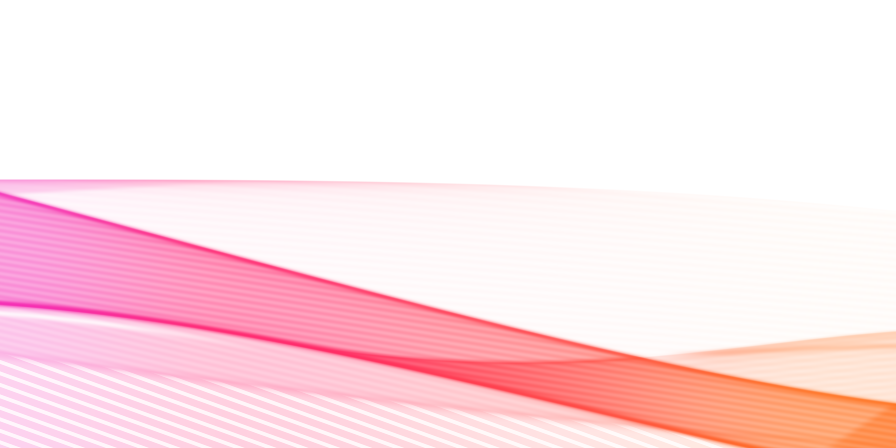
Write a Shadertoy shader that draws this background.

```glsl
// Boundary curves: height as a function of horizontal position
float veilTop(float x) { return 0.599 - 0.07 * x * x * x; }
float ribbonTop(float x) { return 0.570 - 0.54 * x + 0.069 * pow(x, 4.0); }
float ribbonBottom(float x) { return 0.320 + x * (-0.14 + x * (-0.50 + 0.25 * x)); }
float foldCurve(float x) { return 0.320 + x * (-0.072 + x * (-1.28 + x * (2.40 - 1.108 * x))); }
float lowerCurve(float x) { return 0.208 - 0.25 * x + 0.05 * x * x * x; }

// Smooth coverage of the area under a curve
float below(float y, float curve, float soft) {
    return 1.0 - smoothstep(-soft, soft, y - curve);
}

float line(float y, float curve, float width) {
    float d = (y - curve) / width;
    return exp(-d * d);
}

// Glow that fades downward from a curve
float innerGlow(float y, float curve, float reach, float soft) {
    return below(y, curve, soft) * exp(-max(curve - y, 0.0) / reach);
}

// Repeated slanted strands, 0 to 1
float strands(vec2 p, float slope, float count) {
    return 0.5 + 0.5 * cos(6.28318 * count * (p.y + slope * p.x));
}

vec3 inkColor(float x) {
    vec3 magenta = vec3(0.96, 0.16, 0.70);
    vec3 rose = vec3(1.0, 0.13, 0.42);
    vec3 coral = vec3(1.0, 0.25, 0.28);
    vec3 orange = vec3(1.0, 0.43, 0.10);
    vec3 ink = mix(magenta, rose, smoothstep(0.0, 0.28, x));
    ink = mix(ink, coral, smoothstep(0.25, 0.62, x));
    return mix(ink, orange, smoothstep(0.55, 0.95, x));
}

void mainImage(out vec4 fragColor, in vec2 fragCoord) {
    vec2 p = fragCoord / iResolution.xy;
    float x = p.x, y = p.y;
    float soft = 1.0 / iResolution.y;
    vec3 white = vec3(1.0);
    vec3 ink = inkColor(x);
    vec3 color = white;

    float veil = veilTop(x);
    float top = ribbonTop(x);
    float bottom = ribbonBottom(x);
    float fold = foldCurve(x);
    float lower = lowerCurve(x);
    float underTop = below(y, top, soft);
    float overBottom = 1.0 - below(y, bottom, soft);
    float underFold = below(y, fold, soft);

    // Pale upper veil with its bright rim
    float veilArea = below(y, veil, soft) * (1.0 - underTop);
    float veilInk = 0.015 + 0.018 * strands(p, 0.16, 62.0);
    veilInk += 0.05 * exp(-(veil - y) / 0.07) * (1.0 - smoothstep(0.4, 1.0, x));
    color = mix(color, ink, veilArea * veilInk);
    float rimFade = 1.0 - smoothstep(0.1, 0.75, x);
    color = mix(color, ink, 0.38 * rimFade * innerGlow(y, veil, 0.009, soft));
    float wedge = below(y, veil, soft) * (1.0 - below(y, 0.565 + 0.11 * x, 0.006));
    color = mix(color, ink, 0.16 * wedge * (1.0 - smoothstep(0.0, 0.36, x)));

    // Warm sheet rising at the right
    float sheet = underFold * (1.0 - underTop);
    float sheetFade = smoothstep(0.72, 0.82, x);
    color = mix(color, ink, sheet * (0.13 + 0.04 * strands(p, -0.2, 65.0)));
    color = mix(color, ink, sheetFade * 0.26 * innerGlow(y, fold, 0.020, 0.007));
    float secondFold = fold - 0.14 * max(x - 0.76, 0.0);
    color = mix(color, ink, sheetFade * 0.20 * line(y, secondFold, 0.007));

    // Striped sheets beneath the ribbon
    float under = 1.0 - overBottom;
    float underLower = below(y, lower, 0.005);
    float upperInk = 0.23 + 0.05 * strands(p, 0.45, 65.0);
    float broadStrands = smoothstep(0.12, 0.42, strands(p, 0.72, 39.0));
    float lowerInk = mix(0.04, 0.21, broadStrands) * (1.0 - 0.35 * smoothstep(0.3, 0.75, x));
    color = mix(color, ink, under * mix(upperInk, lowerInk, underLower));
    color = mix(color, ink, under * 0.13 * line(y, lower, 0.010));
    float gap = line(y, bottom - 0.019 - 0.01 * x, 0.007);
    color = mix(color, white, under * gap * 0.8 * (1.0 - smoothstep(0.08, 0.32, x)));

    // Translucent ribbon, denser where it folds over itself
    float ribbon = underTop * overBottom;
    float ribbonInk = 0.40 + 0.10 * strands(p, 0.31, 68.0);
    ribbonInk += 0.13 * exp(-max(top - y, 0.0) / 0.035);
    ribbonInk += 0.08 * exp(-max(y - bottom, 0.0) / 0.04);
    float foldInk = mix(0.32, 0.12, smoothstep(0.48, 0.82, x));
    ribbonInk += underFold * foldInk;
    float corner = below(y, 0.10 + 1.30 * (x - 1.0), 0.012);
    ribbonInk += 0.16 * corner * smoothstep(0.88, 0.96, x);
    color = mix(color, ink, ribbon * clamp(ribbonInk, 0.0, 0.9));

    // Crisp edges and the soft inner seam
    color = mix(color, ink, 0.72 * line(y, top - 0.003, 0.006));
    float bottomEdge = line(y, bottom + 0.003, 0.007);
    color = mix(color, ink, 0.85 * bottomEdge);
    float seam = line(y, fold, 0.005) * underTop * overBottom;
    color = mix(color, ink, 0.5 * seam);
    color = mix(color, ink, 0.15 * ribbon * line(y, lower, 0.006));

    fragColor = vec4(color, 1.0);
}
```
